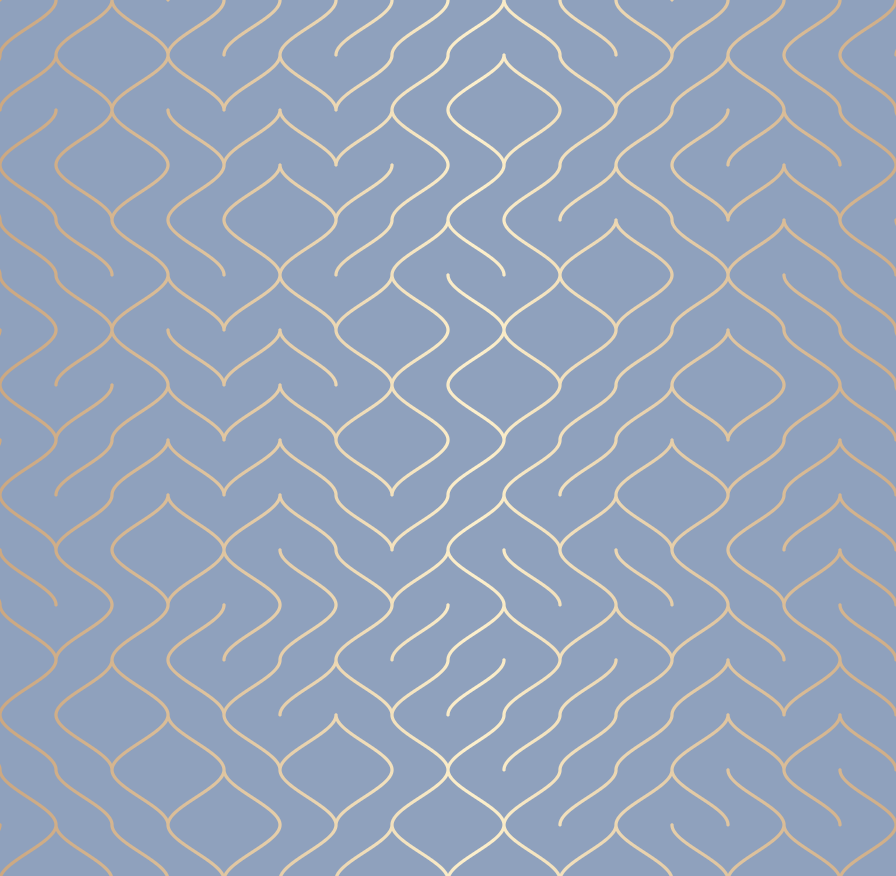
This pattern is drawn by a Shadertoy shader. Its source:

```glsl
// Wavy lattice maze: one S-curve per cell, randomly mirrored, in a gold sheen on slate blue.

#define GRID vec2(16.0, 15.93)           // cells across and down
#define HALF_WIDTH 0.029                 // half the line width, in cells
#define SEED 3.0                         // picks the arrangement of mirrored cells
#define MIRROR_CHANCE 0.5
#define SHEEN_CENTER 0.53                // brightest column, in canvas widths
#define SHEEN_FALLOFF 1.2
#define GROUND vec3(0.56, 0.63, 0.74)
#define GOLD_DARK vec3(0.80, 0.66, 0.51)
#define GOLD_LIGHT vec3(0.99, 0.94, 0.80)

float hash(vec2 cell) {
    return fract(sin(dot(cell, vec2(127.1, 311.7)) + SEED) * 43758.5453);
}

// Distance to a corner-to-corner S-curve whose ends are vertical and round.
float curveDistance(vec2 p) {
    float y = clamp(p.y, 0.0, 1.0);
    float curveX = y * y * (3.0 - 2.0 * y);
    float slope = 6.0 * y * (1.0 - y);
    return length(vec2((p.x - curveX) * inversesqrt(1.0 + slope * slope), p.y - y));
}

// Nearest curve, including those that overlap from adjoining cells.
float latticeDistance(vec2 p) {
    vec2 home = floor(p);
    float nearest = 1.0;
    for (int j = -1; j <= 1; j++) {
        for (int i = -1; i <= 1; i++) {
            vec2 cell = home + vec2(i, j);
            vec2 local = p - cell;
            if (hash(cell) < MIRROR_CHANCE) local.x = 1.0 - local.x;
            nearest = min(nearest, curveDistance(local));
        }
    }
    return nearest;
}

// Metallic sheen: pale in the middle, tan toward both sides.
vec3 goldSheen(float x) {
    float reach = max(SHEEN_CENTER, 1.0 - SHEEN_CENTER);
    float light = clamp(1.0 - abs(x - SHEEN_CENTER) / reach, 0.0, 1.0);
    return mix(GOLD_DARK, GOLD_LIGHT, pow(light, SHEEN_FALLOFF));
}

void mainImage(out vec4 fragColor, in vec2 fragCoord) {
    vec2 uv = fragCoord / iResolution.xy;

    // Grid rows are counted from the top edge.
    vec2 p = vec2(uv.x, 1.0 - uv.y) * GRID;
    float pixel = GRID.x / iResolution.x;

    float line = clamp((HALF_WIDTH - latticeDistance(p)) / pixel + 0.5, 0.0, 1.0);
    fragColor = vec4(mix(GROUND, goldSheen(uv.x), line), 1.0);
}
```
